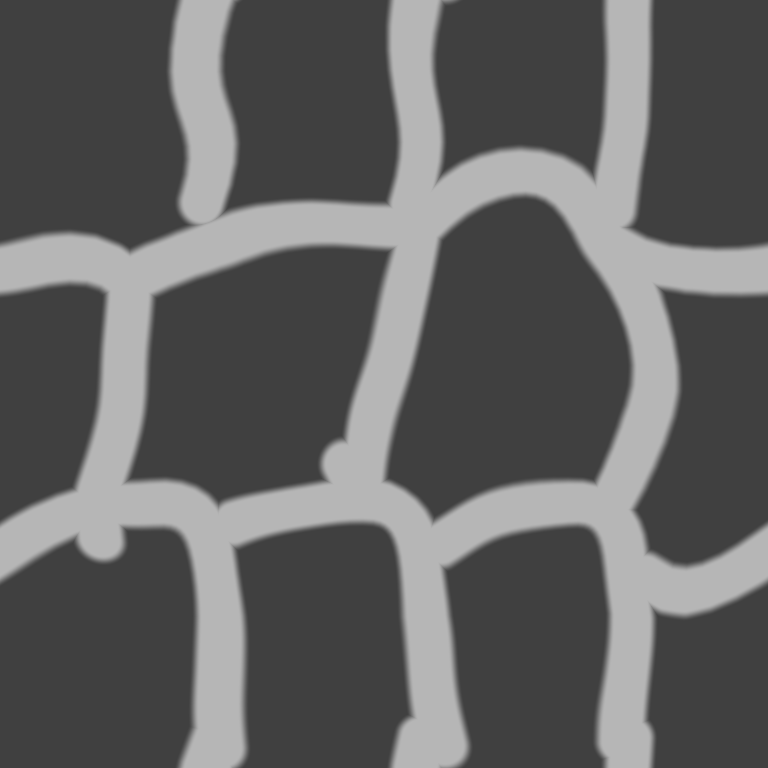
This pattern is drawn by a Shadertoy shader. Its source:

```glsl
const vec3 STONE = vec3(0.25);
const vec3 MORTAR = vec3(0.712);
const float HALF_WIDTH = 0.0305;
const float SOFTNESS = 0.0068;
const int COLUMNS = 3;
const int STEPS = 12;

vec2 gradientAt(vec2 cell, float period) {
    cell = mod(cell, period);
    float h = fract(sin(dot(cell, vec2(127.1, 311.7))) * 43758.5);
    return vec2(cos(6.2832 * h), sin(6.2832 * h));
}

// Gradient noise that wraps after a whole number of cells
float wrappedNoise(vec2 p, float period) {
    vec2 i = floor(p), f = fract(p);
    vec2 u = f * f * f * (f * (f * 6.0 - 15.0) + 10.0);
    vec2 e = vec2(1.0, 0.0);
    float a = dot(gradientAt(i, period), f);
    float b = dot(gradientAt(i + e.xy, period), f - e.xy);
    float c = dot(gradientAt(i + e.yx, period), f - e.yx);
    float d = dot(gradientAt(i + e.xx, period), f - e.xx);
    return mix(mix(a, b, u.x), mix(c, d, u.x), u.y);
}

vec2 wobble(vec2 uv, float period, float amount) {
    vec2 q = uv * period;
    return uv + amount * vec2(wrappedNoise(q, period),
                              wrappedNoise(q + vec2(2.37, 4.61), period));
}

// Distance to a short segment on the repeating plane
float segmentDistance(vec2 p, vec2 a, vec2 b) {
    vec2 rel = p - a, dir = b - a;
    rel -= round(rel);
    float t = clamp(dot(rel, dir) / max(dot(dir, dir), 1e-8), 0.0, 1.0);
    return length(rel - dir * t);
}

vec2 cubic(vec2 a, vec2 b, vec2 c, vec2 d, float t) {
    float s = 1.0 - t;
    return s * s * s * a + 3.0 * s * s * t * b + 3.0 * s * t * t * c + t * t * t * d;
}

float curveDistance(vec2 p, vec2 a, vec2 b, vec2 c, vec2 d) {
    float nearest = 1.0;
    vec2 from = a;
    for (int k = 1; k <= STEPS; k++) {
        vec2 to = cubic(a, b, c, d, float(k) / float(STEPS));
        nearest = min(nearest, segmentDistance(p, from, to));
        from = to;
    }
    return nearest;
}

// Upper course: a wavy line from one head to the next
float courseDistance(vec2 p, vec2 head, vec2 next, vec2 lift) {
    return curveDistance(p, head, vec2(mix(head.x, next.x, 0.4), lift.x),
                         vec2(mix(head.x, next.x, 0.75), lift.y), next);
}

// Joint between the courses, with a short spur at its foot
float middleJoint(vec2 p, vec2 head, vec2 foot, float bow, vec2 spur) {
    vec2 side = vec2(bow, 0.0);
    float d = curveDistance(p, head, mix(head, foot, 0.35) + side,
                            mix(head, foot, 0.65) + side, foot);
    return min(d, segmentDistance(p, foot, foot + spur));
}

// Lower course: an arch that turns down into the next joint
float archDistance(vec2 p, vec2 start, float bedX, vec2 lift) {
    vec2 crest = vec2(bedX - 0.085, 0.347);
    float rise = curveDistance(p, start, vec2(mix(start.x, crest.x, 0.3), lift.x),
                               vec2(mix(start.x, crest.x, 0.55), lift.y), crest);
    float shoulder = curveDistance(p, crest, vec2(bedX - 0.015, 0.35),
                                   vec2(bedX - 0.005, 0.29), vec2(bedX, 0.2));
    return min(rise, shoulder);
}

// Tall joint crossing the bottom edge, made of two overlapping strokes
float tallJoint(vec2 p, float x, float lean, float sway) {
    float lower = segmentDistance(p, vec2(x, 0.2), vec2(x + lean, 0.03));
    float upper = curveDistance(p, vec2(x, 0.04), vec2(x - sway, -0.14),
                                vec2(x + 0.4 * sway, -0.14), vec2(x - 0.022, -0.265));
    return min(lower, upper);
}

float mortarDistance(vec2 p) {
    vec2 heads[3] = vec2[3](vec2(0.165, 0.63), vec2(0.545, 0.703), vec2(0.79, 0.69));
    vec2 courseLift[3] = vec2[3](vec2(0.725, 0.706), vec2(0.79, 0.82), vec2(0.58, 0.72));
    vec2 archLift[3] = vec2[3](vec2(0.18, 0.36), vec2(0.33, 0.347), vec2(0.32, 0.347));
    vec2 spurs[3] = vec2[3](vec2(0.0, -0.055), vec2(-0.018, 0.045), vec2(0.0));
    vec3 archStart = vec3(0.25, 0.315, 0.293);
    vec3 bows = vec3(0.015, 0.0, 0.075);
    vec3 leans = vec3(0.004, 0.024, -0.012);
    vec3 sways = vec3(0.08, 0.045, 0.02);
    float d = 1.0;
    for (int i = 0; i < COLUMNS; i++) {
        int n = (i + 1) % COLUMNS;
        float column = float(i);
        float bedX = 0.285 + 0.268 * column;
        float previousX = i == 0 ? -0.179 : bedX - 0.268;
        vec2 next = heads[n] + vec2(n == 0 ? 1.0 : 0.0, 0.0);
        vec2 foot = vec2(0.132 + 0.332 * column, 0.352);
        d = min(d, courseDistance(p, heads[i], next, courseLift[i]));
        d = min(d, middleJoint(p, heads[i], foot, bows[i], spurs[i]));
        d = min(d, archDistance(p, vec2(previousX + 0.022, archStart[i]), bedX, archLift[i]));
        d = min(d, tallJoint(p, bedX, leans[i], sways[i]));
    }
    return d;
}

void mainImage(out vec4 fragColor, in vec2 fragCoord) {
    vec2 uv = fragCoord / iResolution.xy;
    float d = mortarDistance(wobble(uv, 7.0, 0.012));
    float edge = max(SOFTNESS, 1.0 / iResolution.y);
    float mortar = 1.0 - smoothstep(HALF_WIDTH - edge, HALF_WIDTH + edge, d);
    fragColor = vec4(mix(STONE, MORTAR, mortar), 1.0);
}
```
